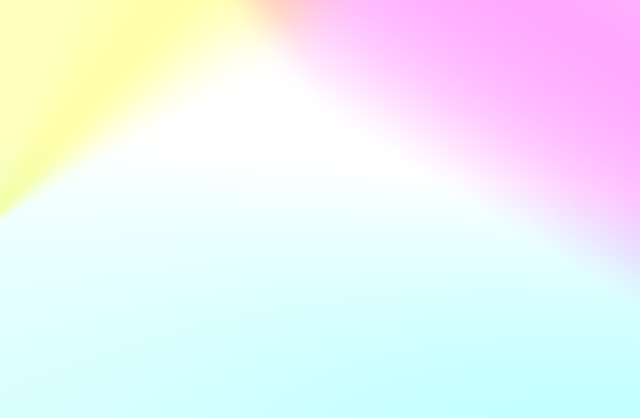
Reproduce this background procedurally as a Shadertoy shader.

```glsl
// Soft pastel backdrop: yellow fan, pink corner and cyan floor tinting a white page.

// Light removed from blue: a fan of rays opening from the left edge.
float yellowFan(vec2 p) {
    float angle = atan(p.y - 0.432, p.x + 0.06);
    float ridge = 0.33 * smoothstep(0.50, 0.87, angle);
    return ridge - 0.075 * smoothstep(0.92, 1.20, angle);
}

// Light removed from green: a slope deepening towards the upper right.
float pinkSlope(vec2 p) {
    float depth = (0.622 * (p.x - 0.6175) + p.y - 0.821) / 1.178;
    float tint = 0.36 * (1.0 - exp(-pow(max(depth, 0.0) / 0.229, 1.4)));
    tint -= 0.04 * smoothstep(0.46, 0.66, depth);
    float leftEdge = p.x - 0.508 - 0.61 * (1.0 - p.y);
    return tint * smoothstep(0.0, 0.16, leftEdge);
}

// Light removed from red: a floor wash, stronger to the right.
float cyanFloor(vec2 p) {
    float top = 0.69 - 0.1 * p.x;
    float t = clamp((top - p.y) / top, 0.0, 1.0);
    return mix(0.14, 0.235, smoothstep(-0.2, 1.4, p.x)) * (1.0 - pow(1.0 - t, 1.5));
}

// Extra warmth where yellow and pink overlap.
float peachGlow(vec2 p) {
    vec2 offset = (p - vec2(0.67, 0.98)) / 0.1;
    return 0.1 * exp(-dot(offset, offset));
}

void mainImage(out vec4 fragColor, in vec2 fragCoord) {
    vec2 p = fragCoord / iResolution.xy * vec2(1.533, 1.0);
    vec3 absorbed = vec3(cyanFloor(p), pinkSlope(p), yellowFan(p) + peachGlow(p));
    fragColor = vec4(1.0 - absorbed, 1.0);
}
```
